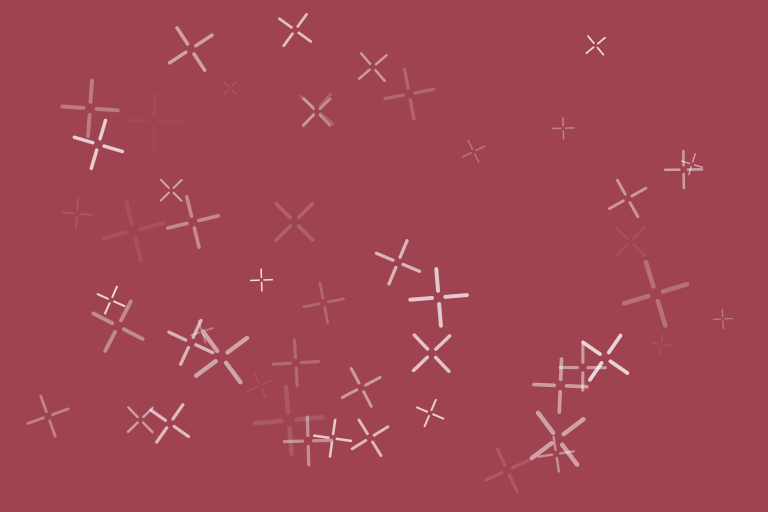
Give the GLSL for this pattern, as a Shadertoy shader.

```glsl
#define CROSS_COUNT 52
#define MIN_RADIUS 0.012
#define MAX_RADIUS 0.075
#define GAP 0.22
#define HALF_WIDTH 0.065
#define MAX_TILT 0.8
#define MIN_ALPHA 0.03
#define MAX_ALPHA 0.85
#define MARGIN 0.05
#define ROSE vec3(0.622, 0.263, 0.314)
#define WHITE vec3(1.0)

float hash(float index, float channel) {
    return fract(sin(dot(vec2(index, channel), vec2(12.9898, 78.233))) * 43758.5453);
}

mat2 rotation(float angle) {
    float c = cos(angle), s = sin(angle);
    return mat2(c, s, -s, c);
}

// Four round-ended arms around an open centre
float crossDistance(vec2 p, float radius) {
    p = abs(p);
    float along = max(p.x, p.y);
    float across = min(p.x, p.y);
    float halfWidth = HALF_WIDTH * radius;
    float nearest = clamp(along, GAP * radius, radius - halfWidth);
    return length(vec2(along - nearest, across)) - halfWidth;
}

void mainImage(out vec4 fragColor, in vec2 fragCoord) {
    float pixel = 1.0 / iResolution.y;
    vec2 uv = fragCoord * pixel;
    vec2 canvas = iResolution.xy * pixel;
    vec3 color = ROSE;

    // Scatter crosses of varied size, tilt and opacity
    for (int i = 0; i < CROSS_COUNT; i++) {
        float id = float(i) + 1.0;
        vec2 center = mix(vec2(MARGIN), canvas - MARGIN, vec2(hash(id, 1.0), hash(id, 2.0)));
        float sizeMix = 0.5 * (hash(id, 3.0) + hash(id, 4.0));
        float radius = mix(MIN_RADIUS, MAX_RADIUS, sizeMix);

        // Favour small tilts
        float turn = 2.0 * hash(id, 5.0) - 1.0;
        float tilt = MAX_TILT * turn * sqrt(abs(turn));

        float alpha = mix(MIN_ALPHA, MAX_ALPHA, pow(hash(id, 6.0), 1.2));
        float d = crossDistance(rotation(tilt) * (uv - center), radius);
        float coverage = clamp(0.5 - d / pixel, 0.0, 1.0);
        color = mix(color, WHITE, alpha * coverage);
    }
    fragColor = vec4(color, 1.0);
}
```
